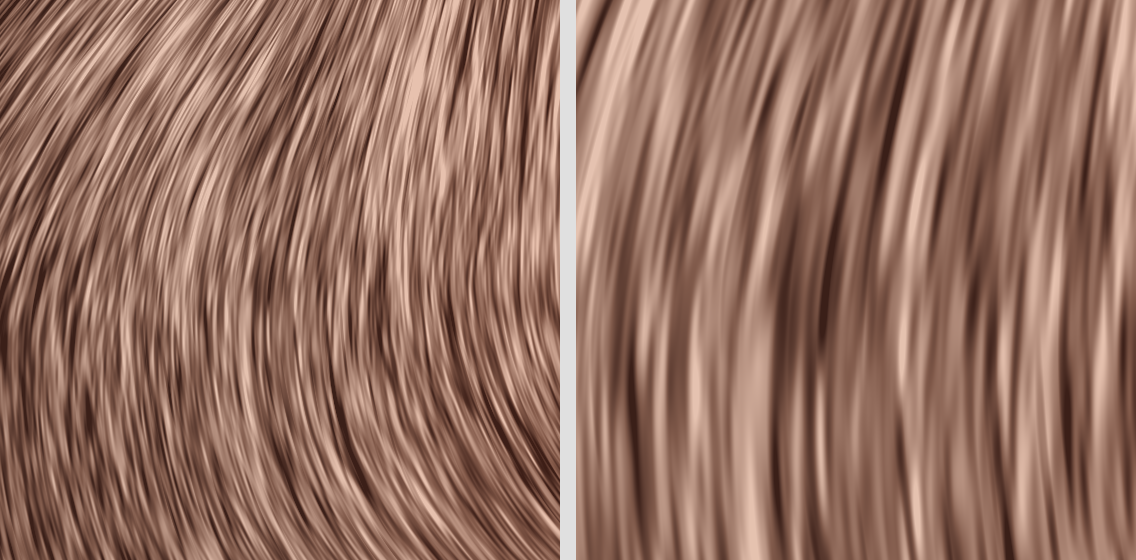
Left, the full canvas; right, a detail of the centre.
Reproduce this texture procedurally as a WebGL 1 fragment shader.

```glsl
precision highp float;
// Long, softly curving locks of rosy brown hair with dark partings and pale wisps.
uniform vec2 u_resolution;

const vec3 SHADOW = vec3(0.26, 0.15, 0.12);
const vec3 BROWN = vec3(0.50, 0.35, 0.29);
const vec3 HIGHLIGHT = vec3(0.83, 0.69, 0.62);
const float BROWN_TONE = 0.42;

float hash(vec2 p) {
  vec3 q = fract(vec3(p.xyx) * 0.1031);
  q += dot(q, q.yzx + 33.33);
  return fract((q.x + q.y) * q.z);
}

// Smooth noise along one strand; each strand has its own phase.
float strand(float column, float along, float seed) {
  float y = along + 17.0 * hash(vec2(column, seed));
  float cell = floor(y);
  float f = y - cell;
  f = f * f * (3.0 - 2.0 * f);
  vec2 key = vec2(column + seed * 7.3, cell);
  return mix(hash(key), hash(key + vec2(0.0, 1.0)), f);
}

// Neighbouring strands blended across the flow, from 0 to 1.
float fibres(vec2 p, vec2 frequency, float seed) {
  p *= frequency;
  float column = floor(p.x);
  float f = p.x - column;
  f = f * f * (3.0 - 2.0 * f);
  return mix(strand(column, p.y, seed), strand(column + 1.0, p.y, seed), f);
}

// Straightens the sweep: x runs across the strands, y along them.
vec2 flowCoords(vec2 p) {
  float bend = p.y - mix(0.35, 0.55, p.x);
  float above = max(bend, 0.0);
  float below = max(-bend, 0.0);
  float topCurl = mix(0.82, 0.18, smoothstep(0.40, 1.0, p.x));
  float bottomCurl = mix(0.35, 0.70, p.x);
  float across = p.x - topCurl * above * above - bottomCurl * below * below;
  return vec2(across, p.y);
}

// Lets strands wander sideways so that they lean and cross.
vec2 wander(vec2 p, vec2 frequency, float amount, float seed) {
  float drift = fibres(p, frequency, seed) - 0.5;
  return vec2(p.x + amount * drift, p.y);
}

// Broad light: dim at the left edge and towards the bottom.
float lighting(vec2 p) {
  float leftShade = 1.0 - smoothstep(0.0, 0.40, p.x);
  float bottomShade = 1.0 - smoothstep(0.0, 0.65, p.y);
  return -0.20 * leftShade - 0.14 * bottomShade;
}

// Relief from wide locks down to single hairs, centred on zero.
float relief(vec2 flow) {
  vec2 loose = wander(flow, vec2(5.0, 3.0), 0.035, 3.0);
  vec2 crossing = wander(flow, vec2(6.0, 3.5), 0.045, 8.0);
  float sum = 0.20 * (fibres(flow, vec2(10.0, 1.3), 11.0) - 0.5);
  sum += 0.26 * (fibres(loose, vec2(28.0, 2.0), 12.0) - 0.5);
  sum += 0.32 * (fibres(crossing, vec2(60.0, 3.5), 13.0) - 0.5);
  sum += 0.46 * (fibres(loose, vec2(110.0, 7.0), 14.0) - 0.5);
  sum += 0.66 * (fibres(crossing, vec2(170.0, 12.0), 15.0) - 0.5);
  sum += 0.60 * (fibres(loose, vec2(235.0, 20.0), 16.0) - 0.5);
  return sum;
}

// Tapered streaks where a fibre rises above the threshold.
float streaks(vec2 flow, vec2 frequency, float threshold, float seed) {
  return smoothstep(threshold, 0.95, fibres(flow, frequency, seed));
}

vec3 hairColour(float tone) {
  vec3 dark = mix(SHADOW, BROWN, tone / BROWN_TONE);
  vec3 pale = mix(BROWN, HIGHLIGHT, (tone - BROWN_TONE) / (1.0 - BROWN_TONE));
  return tone < BROWN_TONE ? dark : pale;
}

void main() {
  vec2 uv = gl_FragCoord.xy / u_resolution;
  vec2 flow = wander(flowCoords(uv), vec2(4.0, 2.0), 0.025, 1.0);

  // Partings gather between locks; wisps lie loosely on top.
  vec2 leaning = wander(flow, vec2(5.0, 3.0), 0.03, 5.0);
  vec2 lying = wander(flow, vec2(4.0, 2.0), 0.08, 6.0);
  float parting = streaks(flow, vec2(78.0, 2.6), 0.66, 21.0);
  float fineParting = streaks(leaning, vec2(140.0, 6.0), 0.62, 22.0);
  float wisp = streaks(lying, vec2(75.0, 2.0), 0.66, 23.0);

  float tone = 0.70 + lighting(uv) + relief(flow);
  tone -= 0.38 * parting + 0.32 * fineParting;
  tone = mix(tone, tone * 0.65 + 0.32, 0.6 * wisp);
  tone = clamp(tone, -0.06, 1.12);

  // The right side is a little warmer.
  vec3 warmth = vec3(0.012, -0.004, -0.008) * smoothstep(0.4, 1.0, uv.x);
  gl_FragColor = vec4(hairColour(tone) + warmth, 1.0);
}
```
